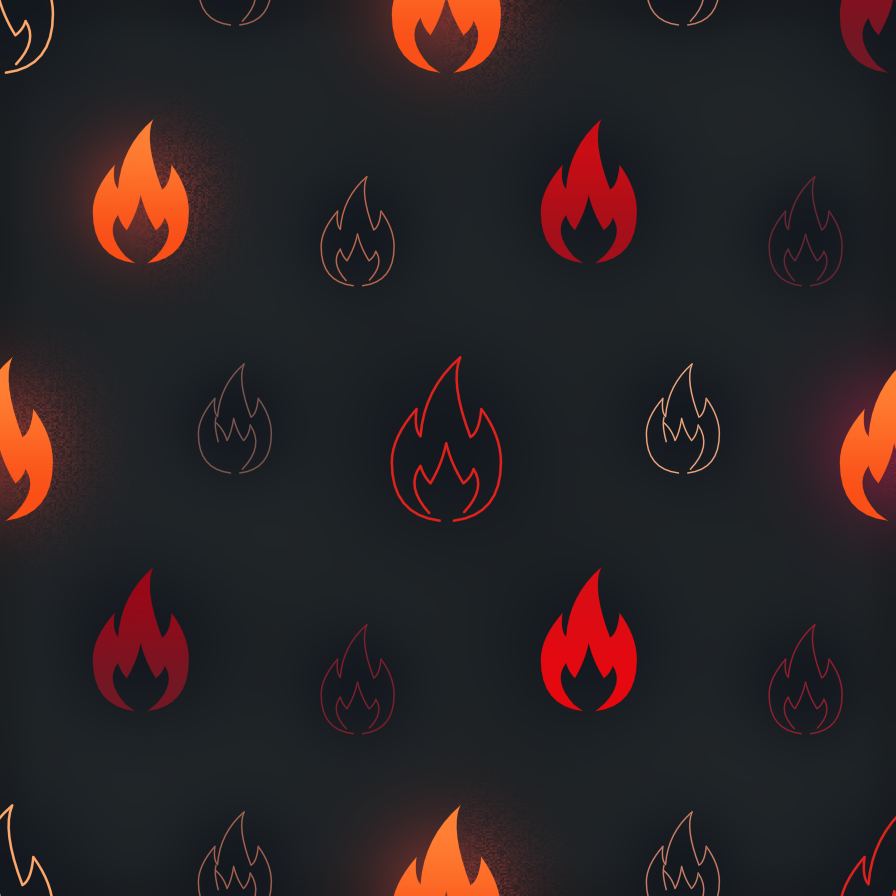
Reproduce this pattern procedurally as a WebGL 2 fragment shader.

```glsl
#version 300 es
precision highp float;
// Flame emblems on a dark slate ground: four interleaved 2 x 2 lattices, two of
// large and two of small flames. Each flame is one path of quadratic curves,
// either filled by an even-odd test or stroked, with a dark halo or a warm glow.

uniform vec2 u_resolution;
out vec4 fragColor;

const float CELL = 0.5;              // lattice pitch, in canvas units
const float MEDIUM_HEIGHT = 0.162;   // flame heights
const float SMALL_HEIGHT = 0.123;
const float LARGE_HEIGHT = 0.184;
const float THIN_LINE = 0.0008;      // half widths of the strokes
const float BOLD_LINE = 0.0014;
const float GLOW_SPREAD = 0.2;
const float HALO_SPREAD = 0.32;
const float GRAIN_COUNT = 512.0;
const int CURVE_STEPS = 8;

const vec3 SLATE = vec3(0.125, 0.143, 0.153);
const vec3 HALO = vec3(0.068, 0.085, 0.115);
const vec3 EMBER_GLOW = vec3(0.38, 0.10, 0.06);
const vec3 CRIMSON_GLOW = vec3(0.36, 0.04, 0.10);
const vec3 PEACH = vec3(1.0, 0.66, 0.42);
const vec3 RED_LINE = vec3(0.88, 0.13, 0.11);

// Fill gradients and line colours for the four places of a 2 x 2 lattice
const vec3 FILL_TOP[4] = vec3[4](vec3(1.0, 0.50, 0.20), vec3(0.80, 0.05, 0.08),
                                 vec3(0.60, 0.03, 0.09), vec3(0.86, 0.05, 0.08));
const vec3 FILL_BASE[4] = vec3[4](vec3(0.98, 0.31, 0.09), vec3(0.64, 0.06, 0.10),
                                  vec3(0.45, 0.09, 0.14), vec3(0.90, 0.03, 0.06));
const vec3 LINE_WARM[4] = vec3[4](vec3(0.75, 0.41, 0.31), vec3(0.42, 0.15, 0.20),
                                  vec3(0.50, 0.12, 0.17), vec3(0.58, 0.12, 0.18));
const vec3 LINE_PALE[4] = vec3[4](vec3(0.50, 0.34, 0.31), vec3(0.95, 0.66, 0.50),
                                  vec3(0.65, 0.39, 0.31), vec3(0.80, 0.50, 0.40));

float hash(vec2 p) { return fract(sin(dot(p, vec2(127.1, 311.7))) * 43758.5453); }

float noise(vec2 p) {
  vec2 i = floor(p), f = fract(p);
  f = f * f * (3.0 - 2.0 * f);
  return mix(mix(hash(i), hash(i + vec2(1, 0)), f.x),
             mix(hash(i + vec2(0, 1)), hash(i + vec2(1, 1)), f.x), f.y);
}

// Path state: sample point, pen position, nearest distance, even-odd parity
vec2 probe, pen;
float nearest;
bool inside;

void lineTo(vec2 b) {
  vec2 a = pen, ab = b - a, ap = probe - a;
  nearest = min(nearest, length(ap - ab * clamp(dot(ap, ab) / dot(ab, ab), 0.0, 1.0)));
  if ((a.y > probe.y) != (b.y > probe.y) && ap.x < ab.x * ap.y / ab.y) inside = !inside;
  pen = b;
}

void curveTo(vec2 control, vec2 end) {
  vec2 start = pen;
  for (int i = 1; i <= CURVE_STEPS; i++) {
    float t = float(i) / float(CURVE_STEPS);
    lineTo(mix(mix(start, control, t), mix(control, end, t), t));
  }
}

// Flame of unit height, centred, y up; only fills close the gap at the foot
void traceFlame(vec2 p, bool filled, bool kinked) {
  probe = p; nearest = 1.0; inside = false;
  vec2 foot = vec2(-0.04, -0.495);
  pen = foot;
  curveTo(vec2(-0.33, -0.46), vec2(-0.33, -0.14));
  curveTo(vec2(-0.33, 0.01), vec2(-0.18, 0.182));
  curveTo(vec2(-0.196, 0.06), vec2(-0.156, 0.017));
  curveTo(vec2(-0.135, 0.304), vec2(0.085, 0.495));
  curveTo(vec2(0.02, 0.346), vec2(0.147, 0.012));
  curveTo(vec2(0.20, 0.04), vec2(0.213, 0.182));
  curveTo(vec2(0.332, 0.02), vec2(0.332, -0.14));
  curveTo(vec2(0.332, -0.46), vec2(0.047, -0.495));
  if (kinked) {                      // uneven inner tongue
    pen = vec2(-0.17, 0.01);
    curveTo(vec2(-0.19, -0.06), vec2(-0.15, -0.21));
    pen = vec2(-0.17, -0.04);
    curveTo(vec2(-0.10, -0.10), vec2(-0.07, -0.20));
    curveTo(vec2(-0.03, -0.13), vec2(-0.01, 0.0));
    curveTo(vec2(0.02, -0.12), vec2(0.08, -0.20));
    curveTo(vec2(0.13, -0.15), vec2(0.14, -0.06));
    curveTo(vec2(0.27, -0.25), vec2(0.07, -0.46));
  } else {                           // three-pointed inner tongue
    vec2 innerEnd = vec2(0.109, -0.443);
    if (filled) lineTo(innerEnd);
    pen = innerEnd;
    curveTo(vec2(0.243, -0.30), vec2(0.166, -0.182));
    curveTo(vec2(0.15, -0.235), vec2(0.104, -0.268));
    curveTo(vec2(0.03, -0.15), vec2(0.0, -0.026));
    curveTo(vec2(-0.025, -0.15), vec2(-0.095, -0.268));
    curveTo(vec2(-0.135, -0.23), vec2(-0.156, -0.163));
    curveTo(vec2(-0.25, -0.287), vec2(-0.104, -0.448));
    if (filled) lineTo(foot);
  }
}

// Kinds: 0 filled, 1 fine warm, 2 fine pale, 3 large and mixed
void drawLattice(inout vec3 color, vec2 q, int kind, vec2 offset, float height) {
  vec2 cell = floor((q - offset) / CELL + 0.5);
  vec2 p = (q - offset - cell * CELL) / height * vec2(1, -1);
  ivec2 parity = ivec2(mod(cell, 2.0));
  int place = parity.x + 2 * parity.y;
  bool corner = kind == 3 && place == 3, right = q.x > 0.5;
  bool filled = kind == 0 || (kind == 3 && (place == 1 || place == 2));
  if (corner) filled = right && q.y < 0.5;
  int tone = kind == 0 ? place : (corner ? 2 : 0);
  vec3 lineColor = kind == 1 ? LINE_WARM[place] : kind == 2 ? LINE_PALE[place]
                 : corner && !right ? PEACH : RED_LINE;

  // Halo, then grainy glow behind the orange flames
  vec2 h = p + vec2(0.0, 0.04);
  color = mix(color, HALO, 0.85 * exp(-dot(h, h) / HALO_SPREAD));
  if (filled && tone == 0) {
    float grain = hash(floor(q * GRAIN_COUNT)) - 0.5;
    float glow = exp(-dot(h, h) / GLOW_SPREAD) * (1.0 + grain * smoothstep(-0.2, 0.4, p.x));
    color += glow * (kind == 3 && place == 1 && right ? CRIMSON_GLOW : EMBER_GLOW);
  }
  if (max(abs(p.x), abs(p.y)) > 0.56) return;

  traceFlame(p, filled, kind == 2);
  float soft = 0.7 / (u_resolution.y * height);
  float width = (kind == 3 ? BOLD_LINE : THIN_LINE) / height;
  float edge = filled ? (inside ? -nearest : nearest) : nearest - width;
  vec3 paint = filled ? mix(FILL_BASE[tone], FILL_TOP[tone], smoothstep(-0.4, 0.4, p.y)) : lineColor;
  color = mix(color, paint, 1.0 - smoothstep(-soft, soft, edge));
}

void main() {
  vec2 q = gl_FragCoord.xy / u_resolution;
  q.y = 1.0 - q.y;                   // rows counted from the top
  vec2 border = min(q, 1.0 - q);
  vec3 color = SLATE * (0.95 + 0.1 * noise(q * 7.0));
  color *= mix(0.86, 1.0, smoothstep(0.0, 0.05, min(border.x, border.y)));
  drawLattice(color, q, 0, vec2(0.157, 0.2135), MEDIUM_HEIGHT);
  drawLattice(color, q, 1, vec2(0.399, 0.258), SMALL_HEIGHT);
  drawLattice(color, q, 2, vec2(0.262, 0.467), SMALL_HEIGHT);
  drawLattice(color, q, 3, vec2(0.498, 0.490), LARGE_HEIGHT);
  fragColor = vec4(color, 1.0);
}
```
